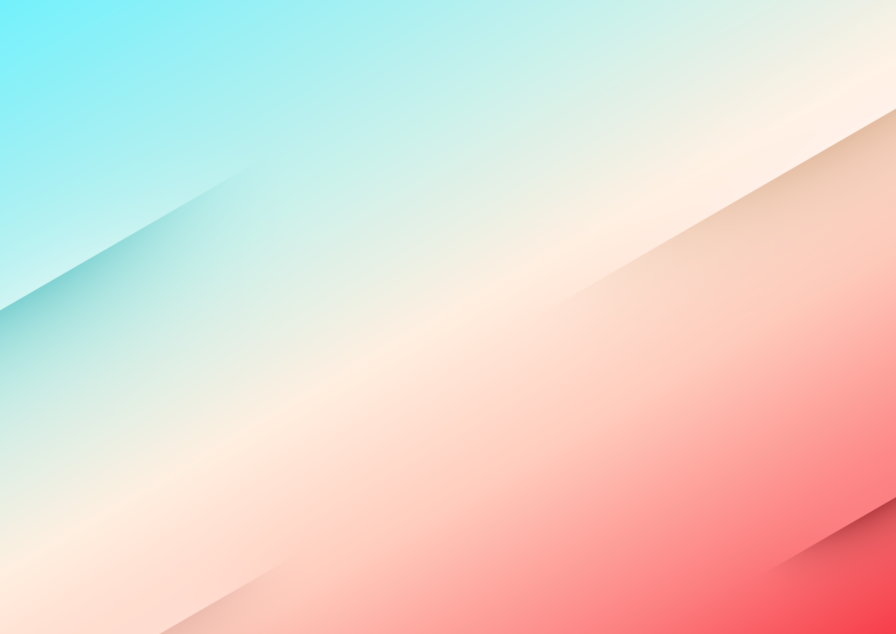
This background is drawn by a WebGL 1 fragment shader. Its source:

```glsl
precision highp float;

uniform vec2 u_resolution;

// Unit vectors along and across the thirty-degree folds
const vec2 ALONG = vec2(0.866, 0.5);
const vec2 ACROSS = vec2(0.5, -0.866);

const vec3 AQUA = vec3(0.45, 0.945, 0.99);
const vec3 SKY = vec3(0.645, 0.94, 0.95);
const vec3 MINT = vec3(0.81, 0.945, 0.92);
const vec3 CREAM = vec3(1.0, 0.937, 0.88);
const vec3 PEACH = vec3(1.0, 0.80, 0.74);
const vec3 CORAL = vec3(0.99, 0.51, 0.51);
const vec3 RED = vec3(0.97, 0.24, 0.29);

float ramp(float from, float to, float x) {
  return clamp((x - from) / (to - from), 0.0, 1.0);
}

// Diagonal colour sweep; d is the signed distance from the centre line
vec3 sweep(float d) {
  vec3 color = mix(AQUA, SKY, ramp(-0.786, -0.5, d));
  color = mix(color, MINT, ramp(-0.5, -0.26, d));
  color = mix(color, CREAM, ramp(-0.26, 0.0, d));
  color = mix(color, PEACH, ramp(0.0, 0.26, d));
  color = mix(color, CORAL, ramp(0.26, 0.557, d));
  return mix(color, RED, ramp(0.557, 0.786, d));
}

// Paper fold growing from its tip: light on the upper side, shadow below.
// The sign of reach tells which way the fold runs from the tip.
vec3 fold(vec3 color, vec2 p, vec2 tip, float reach, float width,
          float glow, vec3 shade, float pixel) {
  vec2 q = p - tip;
  float strength = smoothstep(0.0, 0.9, dot(q, ALONG) / reach);
  float depth = dot(q, ACROSS);
  float falloff = strength * exp(-abs(depth) / width);
  vec3 lit = mix(color, vec3(1.0), glow * falloff);
  vec3 shadowed = color * mix(vec3(1.0), shade, falloff);
  return mix(lit, shadowed, smoothstep(-pixel, pixel, depth));
}

void main() {
  float pixel = 1.0 / u_resolution.y;
  vec2 p = gl_FragCoord.xy * pixel;
  vec2 center = 0.5 * u_resolution * pixel;

  vec3 color = sweep(dot(p - center, ACROSS));

  // Left and right large folds, then the two small corner folds
  color = fold(color, p, vec2(0.441, 0.765), -0.51, 0.075,
               0.30, vec3(0.67, 0.87, 0.88), pixel);
  color = fold(color, p, vec2(0.818, 0.485), 0.685, 0.07,
               0.50, vec3(0.89, 0.82, 0.75), pixel);
  color = fold(color, p, vec2(1.186, 0.0846), 0.26, 0.035,
               0.08, vec3(0.72, 0.52, 0.55), pixel);
  color = fold(color, p, vec2(0.487, 0.136), -0.27, 0.05,
               0.22, vec3(0.92, 0.88, 0.88), pixel);

  gl_FragColor = vec4(color, 1.0);
}
```
